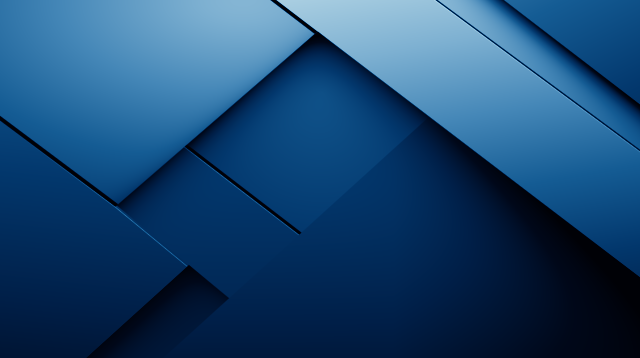
Give the GLSL for this background, as a WebGL 1 fragment shader.

```glsl
precision highp float;
uniform vec2 u_resolution;

#define BLACK vec3(0.0, 0.004, 0.025)
#define NIGHT vec3(0.0, 0.03, 0.10)
#define DEEP  vec3(0.0, 0.12, 0.28)
#define BLUE  vec3(0.01, 0.22, 0.43)
#define AZURE vec3(0.08, 0.36, 0.58)
#define SKY   vec3(0.27, 0.53, 0.72)
#define ICE   vec3(0.49, 0.69, 0.82)
#define PALE  vec3(0.68, 0.82, 0.89)
#define GAP   0.005
#define HAIR  0.001

// Signed distance to the line a-b, positive on its left
float side(vec2 p, vec2 a, vec2 b) {
  vec2 d = b - a;
  vec2 q = p - a;
  return (d.x * q.y - d.y * q.x) / length(d);
}

float cover(float d) {
  float soft = 0.8 / u_resolution.y;
  return smoothstep(-soft, soft, d);
}

float stripe(float d, float halfWidth) {
  return cover(halfWidth - abs(d));
}

// Shadow that fades with distance from an edge
float shade(float d, float reach) {
  return exp(-max(d, 0.0) / reach);
}

// Light level from 0 (black) to 7 (pale)
vec3 ramp(float t) {
  vec3 c = mix(BLACK, NIGHT, clamp(t, 0.0, 1.0));
  c = mix(c, DEEP, clamp(t - 1.0, 0.0, 1.0));
  c = mix(c, BLUE, clamp(t - 2.0, 0.0, 1.0));
  c = mix(c, AZURE, clamp(t - 3.0, 0.0, 1.0));
  c = mix(c, SKY, clamp(t - 4.0, 0.0, 1.0));
  c = mix(c, ICE, clamp(t - 5.0, 0.0, 1.0));
  return mix(c, PALE, clamp(t - 6.0, 0.0, 1.0));
}

void main() {
  vec2 p = gl_FragCoord.xy / u_resolution.y;
  float drop = 1.0 - p.y;

  // Falling edges, positive above
  float band = side(p, vec2(0.772, 1.0), vec2(1.786, 0.226));
  float seam = side(p, vec2(1.219, 1.0), vec2(1.786, 0.581));
  float corner = side(p, vec2(1.407, 1.0), vec2(1.786, 0.709));
  float slot = side(p, vec2(0.535, 0.581), vec2(0.837, 0.349));
  float low = side(p, vec2(0.0, 0.670), vec2(0.326, 0.426));
  float foot = side(p, vec2(0.326, 0.426), vec2(0.640, 0.167));

  // Rising edges, positive to the upper left
  float plate = side(p, vec2(0.326, 0.426), vec2(0.884, 0.909));
  float leftEnd = side(p, vec2(0.240, 0.0), vec2(0.523, 0.256));
  float floorEdge = side(p, vec2(0.456, 0.0), vec2(1.191, 0.667));

  // Recessed middle panels and the slot between them
  float level = 2.95 - 2.0 * (0.47 - p.y) - 2.0 * shade(-plate, 0.04);
  float upper = 3.85 - 2.2 * length(p - vec2(0.90, 0.74))
    - 2.2 * shade(-band, 0.05) - 2.3 * shade(-plate, 0.035);
  level = mix(level, upper, cover(slot));
  level = mix(level, 0.0, stripe(slot, 0.004));
  level += 1.8 * stripe(slot + 0.0055, HAIR);

  // Dark pocket at the foot
  float pocket = 1.75 - 1.3 * shade(leftEnd * -1.0, 0.05) - 0.6 * shade(-foot, 0.03);
  level = mix(level, pocket, cover(min(-foot, -leftEnd)));

  // Wide lower panel
  float wide = 3.1 - 2.7 * (0.5 - p.y) - 1.5 * max(p.x - 1.1, 0.0)
    - 2.4 * shade(-band, 0.10);
  level = mix(level, wide, cover(-floorEdge));

  // Bright upper left plate
  vec2 glow = (p - vec2(0.68, 1.0)) * vec2(2.7, 5.2);
  float bright = 6.4 - sqrt(dot(glow, glow) + 0.06) - 0.6 * shade(plate, 0.025);
  level = mix(level, bright, cover(min(plate, low)));

  // Lower left plate with its lit rim
  float leftTop = min(-low, -foot);
  float leftShape = min(leftTop, leftEnd);
  float dim = 3.05 - 2.7 * (0.55 - p.y) + 0.3 * p.x;
  level = mix(level, dim, cover(leftShape));
  level = mix(level, 0.0, stripe(low, GAP) * cover(plate));
  float rim = stripe(leftTop - GAP - HAIR, HAIR) * cover(leftEnd);
  level += 2.2 * rim * smoothstep(0.0, 0.35, p.x);

  // Gap beside the bright plate, then the broad band
  level = mix(level, 0.0, stripe(band + GAP, GAP) * cover(plate));
  float broad = 6.8 - 4.6 * drop - 0.8 * (p.x - 0.93);
  level = mix(level, broad, cover(band));

  // Narrow strip above the seam, shaded by the corner panel
  float strip = 6.2 - 3.0 * drop - 1.8 * (p.x - 1.3) - 5.0 * shade(-corner, 0.028);
  level = mix(level, strip, cover(seam));
  level = mix(level, 0.8, stripe(seam, 0.0015));
  level += 0.9 * stripe(seam + 0.003, HAIR);

  // Corner panel
  float top = 4.2 - 3.0 * drop - 1.5 * (p.x - 1.45);
  level = mix(level, top, cover(corner));

  gl_FragColor = vec4(ramp(level), 1.0);
}
```
